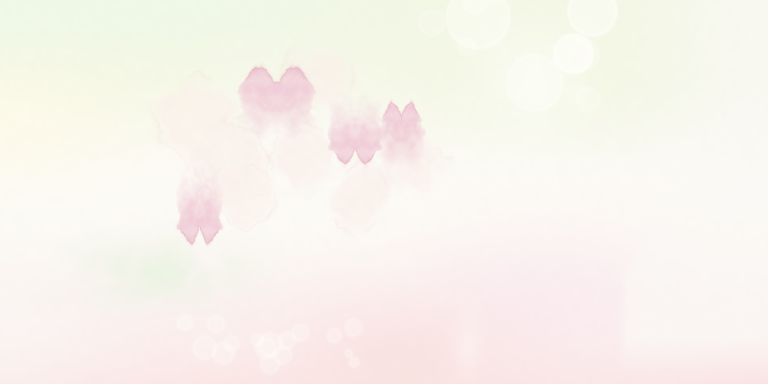
Write a WebGL 1 fragment shader that draws this background.

```glsl
precision highp float;
// A pale watercolour background: green light above fades through cream to blush.
// Washes and scalloped petals are noise-warped distances with pigment edges;
// translucent light discs are scattered by a hash. Units: canvas height = 1.
uniform vec2 u_resolution;

const vec3 GREEN = vec3(0.937, 0.970, 0.905);
const vec3 LIME = vec3(0.953, 0.967, 0.893);
const vec3 CREAM = vec3(0.988, 0.980, 0.960);
const vec3 BLUSH = vec3(0.984, 0.938, 0.936);
const vec3 ROSE = vec3(0.976, 0.880, 0.872);
const vec3 LILAC = vec3(0.980, 0.918, 0.940);
const vec3 YELLOW = vec3(0.995, 0.980, 0.915);
const vec3 PALE = vec3(0.980, 0.973, 0.960);
const vec3 LEAF = vec3(0.925, 0.955, 0.890);
const vec3 WASH = vec3(0.980, 0.938, 0.915);
const vec3 WASH_EDGE = vec3(0.945, 0.865, 0.825);
const vec3 PETAL = vec3(0.940, 0.800, 0.845);
const vec3 PETAL_EDGE = vec3(0.875, 0.660, 0.720);
const vec3 LIGHT = vec3(0.995, 0.995, 0.975);

// Petals: centre, half size; a negative height turns the scallops downward
const vec4 PETAL_TOP = vec4(0.720, 0.735, 0.105, 0.100);
const vec4 PETAL_MID = vec4(0.925, 0.655, 0.078, -0.090);
const vec4 PETAL_RIGHT = vec4(1.045, 0.650, 0.062, 0.085);
const vec4 PETAL_LOW = vec4(0.520, 0.460, 0.060, -0.098);
const vec2 GLOW_CENTRE = vec2(1.37, 0.88);
const vec2 SPARK_CENTRE = vec2(0.70, 0.09);
const int GLOW_COUNT = 10;
const int SPARK_COUNT = 16;

float hash(vec2 p) {
  vec3 q = fract(vec3(p.xyx) * 0.1031);
  q += dot(q, q.yzx + 33.33);
  return fract((q.x + q.y) * q.z);
}

float noise(vec2 p) {
  vec2 i = floor(p), f = fract(p);
  f = f * f * (3.0 - 2.0 * f);
  return mix(mix(hash(i), hash(i + vec2(1.0, 0.0)), f.x),
             mix(hash(i + vec2(0.0, 1.0)), hash(i + 1.0), f.x), f.y);
}

float fbm(vec2 p) {
  float sum = 0.0, amp = 0.5;
  for (int i = 0; i < 5; i++) {
    sum += amp * noise(p);
    p = p * 2.03 + 17.1;
    amp *= 0.5;
  }
  return sum;
}

// Soft elliptical falloff, 1 at the centre
float glow(vec2 p, vec2 centre, vec2 size) {
  vec2 q = (p - centre) / size;
  return exp(-dot(q, q));
}

// Light disc with a faint brighter rim
void disc(inout vec3 col, vec2 p, vec2 centre, float radius, float alpha) {
  float d = length(p - centre) - radius;
  float px = 1.5 / u_resolution.y;
  float fill = 1.0 - smoothstep(-px - 0.002, px + 0.002, d);
  float rim = exp(-abs(d + 0.004) * 300.0);
  col = mix(col, LIGHT, fill * alpha * (0.8 + 0.45 * rim));
}

// Cream wash with a ragged, darker drying line
void wash(inout vec3 col, vec2 p, vec2 centre, float radius) {
  float ragged = fbm(p * 16.0 + centre * 31.0) - 0.48;
  float d = length(p - centre) / radius - 1.0 + ragged * 0.9;
  float body = 1.0 - smoothstep(-0.30, 0.04, d);
  float line = exp(-abs(d) * 22.0) * smoothstep(0.35, 0.65, noise(p * 14.0 + centre));
  float cloud = fbm(p * 24.0 + centre);
  col = mix(col, WASH, body * (0.25 + 0.75 * cloud));
  col = mix(col, WASH_EDGE, line * 0.30);
}

// Mirrored petal: crisp two-lobed tip, dissolving toward its base
void petal(inout vec3 col, vec2 p, vec4 box) {
  vec2 q = (p - box.xy) / box.zw;
  vec2 m = vec2(abs(q.x), q.y);
  float ragged = fbm(m * 3.0 + box.xy * 40.0) - 0.48;
  float tip = 0.74 + 0.22 * cos((m.x - 0.38) * 6.2);
  float d = max(m.y - tip, (m.x - 0.92) * 0.8) + ragged * 0.45;
  float fade = smoothstep(-1.25, 0.35, m.y + ragged);
  float side = 1.0 - smoothstep(0.55, 1.15, m.x + ragged * 0.7);
  float body = (1.0 - smoothstep(-0.05, 0.03, d)) * fade * side;
  float line = exp(-abs(d + 0.03) * 22.0) * smoothstep(-0.1, 0.7, m.y) * side;
  col = mix(col, PETAL, body * (0.45 + 0.75 * fbm(m * 4.0 + box.xy)));
  col = mix(col, PETAL_EDGE, line * 0.55);
}

vec3 backdrop(vec2 p) {
  float y = p.y + 0.08 * (fbm(p * 2.5) - 0.48);
  vec3 col = mix(ROSE, BLUSH, smoothstep(-0.12, 0.20, y));
  col = mix(col, CREAM, smoothstep(0.16, 0.46, y));
  col = mix(col, LIME, smoothstep(0.52, 0.82, y));
  col = mix(col, GREEN, smoothstep(0.80, 1.0, y) * (1.0 - smoothstep(0.3, 1.4, p.x)));
  col = mix(col, YELLOW, 0.8 * glow(p, vec2(0.0, 0.68), vec2(0.35, 0.16)));
  col = mix(col, PALE, 0.6 * glow(p, vec2(0.0, 0.12), vec2(0.3, 0.25)));
  col = mix(col, LILAC, 0.75 * glow(p, vec2(1.42, 0.20), vec2(0.36, 0.20)));
  col = mix(col, ROSE, 0.75 * glow(p, vec2(1.04, 0.08), vec2(0.28, 0.13)));
  col = mix(col, PALE, 0.75 * smoothstep(1.5, 2.0, p.x) * smoothstep(0.2, 0.7, y));
  // Pale sheet at the lower right with a soft curved border
  float border = 1.615 + 0.45 * max(p.y - 0.28, 0.0) + 0.02 * (fbm(p * 9.0) - 0.48);
  float sheet = smoothstep(border - 0.012, border + 0.03, p.x);
  col = mix(col, PALE, 0.7 * sheet * smoothstep(0.0, 0.14, p.y) * (1.0 - smoothstep(0.32, 0.48, p.y)));
  float leaf = glow(p, vec2(0.42, 0.29), vec2(0.22, 0.08));
  return mix(col, LEAF, leaf * smoothstep(0.2, 0.65, fbm(p * 11.0)));
}

void main() {
  vec2 p = gl_FragCoord.xy / u_resolution.y;
  vec3 col = backdrop(p);

  // Light discs: a few large anchors, then scattered small ones
  col = mix(col, LIGHT, 0.55 * glow(p, vec2(1.38, 0.80), vec2(0.15, 0.15)));
  disc(col, p, vec2(1.245, 0.955), 0.085, 0.55);
  disc(col, p, vec2(1.493, 0.860), 0.053, 0.85);
  disc(col, p, vec2(1.543, 0.970), 0.066, 0.65);
  disc(col, p, vec2(1.393, 0.785), 0.076, 0.45);
  for (int i = 0; i < GLOW_COUNT; i++) {
    float k = float(i);
    vec2 r = vec2(hash(vec2(k, 3.0)), hash(vec2(k, 8.0))) - 0.5;
    disc(col, p, GLOW_CENTRE + r * vec2(0.55, 0.34), 0.022 + 0.025 * hash(vec2(k, 5.0)), 0.28);
  }
  for (int i = 0; i < SPARK_COUNT; i++) {
    float k = float(i) + 40.0;
    vec2 r = vec2(hash(vec2(k, 3.0)), hash(vec2(k, 8.0))) - 0.5;
    disc(col, p, SPARK_CENTRE + r * vec2(0.46, 0.16), 0.012 + 0.022 * hash(vec2(k, 5.0)), 0.32);
  }
  col = mix(col, LIGHT, 0.35 * glow(p, vec2(1.22, 0.10), vec2(0.035, 0.07)));

  // Blossom cluster: pale ground, cream washes, then pink petals
  col = mix(col, CREAM, 0.8 * glow(p, vec2(0.77, 0.62), vec2(0.32, 0.20)));
  wash(col, p, vec2(0.51, 0.69), 0.105);
  wash(col, p, vec2(0.83, 0.79), 0.085);
  wash(col, p, vec2(0.61, 0.58), 0.100);
  wash(col, p, vec2(0.79, 0.59), 0.090);
  wash(col, p, vec2(0.94, 0.49), 0.090);
  wash(col, p, vec2(0.64, 0.49), 0.085);
  wash(col, p, vec2(1.07, 0.58), 0.090);
  petal(col, p, PETAL_TOP);
  petal(col, p, PETAL_MID);
  petal(col, p, PETAL_RIGHT);
  petal(col, p, PETAL_LOW);

  // Faint paper grain
  col += 0.008 * (fbm(p * 60.0) - 0.48);
  gl_FragColor = vec4(col, 1.0);
}
```
